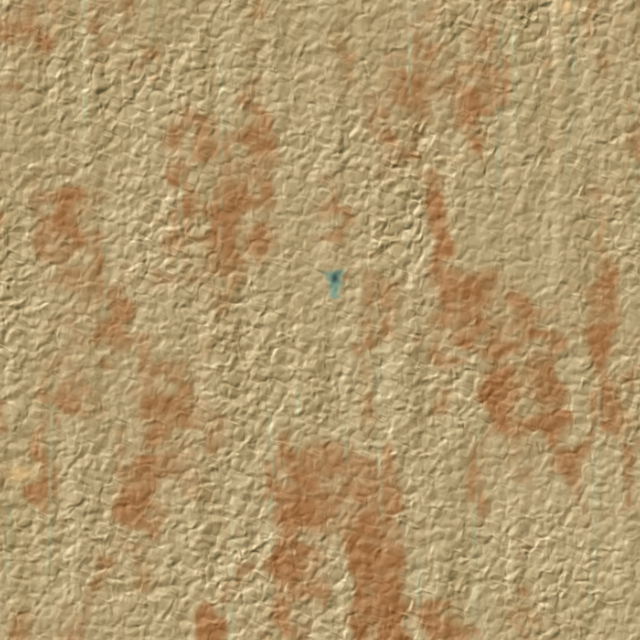
This texture is drawn by a Shadertoy shader. Its source:

```glsl
// Dry scrubland seen from the air: a pebbly relief lit from the upper left,
// with rust soil patches stretched north to south, pale upright tracks
// and one small blue-green pond. Relief is cellular domes plus value noise.

float hash(vec2 p) {
    return fract(sin(dot(p, vec2(127.1, 311.7))) * 43758.5453);
}

float noise(vec2 p) {
    vec2 cell = floor(p), f = fract(p);
    f = f * f * f * (f * (f * 6.0 - 15.0) + 10.0);
    float low = mix(hash(cell), hash(cell + vec2(1, 0)), f.x);
    float high = mix(hash(cell + vec2(0, 1)), hash(cell + vec2(1, 1)), f.x);
    return mix(low, high, f.y);
}

// Rounded bumps around scattered centres, with creases between them
float domes(vec2 p) {
    vec2 cell = floor(p);
    float nearest = 4.0;
    for (float y = -1.0; y <= 1.0; y++) {
        for (float x = -1.0; x <= 1.0; x++) {
            vec2 c = cell + vec2(x, y);
            vec2 d = c + vec2(hash(c), hash(c + 57.0)) - p;
            nearest = min(nearest, dot(d, d));
        }
    }
    return 1.0 - sqrt(nearest + 0.03);
}

// Bushes, wrinkles, grit and long upright furrows
float relief(vec2 p) {
    vec2 warp = vec2(noise(p * 60.0), noise(p * 60.0 + 71.0)) - 0.5;
    vec2 q = mat2(0.88, 0.47, -0.47, 0.88) * (p + 0.007 * warp);
    float bushes = 0.75 * domes(q * 62.0);
    float lumps = 0.6 * noise(q * 48.0 + 13.0);
    float wrinkles = 0.25 * abs(2.0 * noise(q * 80.0 + 19.0) - 1.0);
    float grit = 0.38 * noise(q * 145.0 + 43.0);
    float furrows = 0.8 * noise(p * vec2(42.0, 4.5) + 7.0);
    return bushes + lumps - wrinkles + grit + furrows;
}

// Rust soil: upright patches broken up by broad and fine noise
float rustAmount(vec2 p) {
    vec2 q = p + 0.03 * vec2(noise(p * 26.0), noise(p * 26.0 + 31.0));
    float n = 0.46 * noise(q * vec2(24.0, 7.5) + 3.0)
            + 0.28 * noise(q * 6.0 + 11.0)
            + 0.26 * noise(q * 45.0 + 5.0);
    return smoothstep(0.48, 0.84, n + 0.07 * (0.5 - p.y));
}

// Thin tracks of varied length that fade at both ends
float tracks(vec2 p) {
    float sum = 0.0;
    for (float i = 0.0; i < 20.0; i++) {
        vec2 mid = vec2((i + hash(vec2(i, 1.0))) / 20.0, hash(vec2(i, 2.0)));
        float halfLength = mix(0.08, 0.28, hash(vec2(i, 3.0)));
        float lean = 0.06 * (hash(vec2(i, 4.0)) - 0.3);
        vec2 d = p - mid;
        float wobble = 0.008 * (noise(vec2(p.y * 16.0, i)) - 0.5);
        float line = exp(-pow((d.x - lean * d.y + wobble) / 0.004, 2.0));
        sum += line * (1.0 - smoothstep(0.4, 1.0, abs(d.y) / halfLength));
    }
    return min(sum, 1.0);
}

// Soft round spot that fades out from its centre
float spot(vec2 d, vec2 radius) {
    d /= radius;
    return exp(-dot(d, d));
}

void mainImage(out vec4 fragColor, in vec2 fragCoord) {
    vec2 p = fragCoord / min(iResolution.x, iResolution.y);

    // Ground colour in faint upright bands
    float rust = rustAmount(p);
    float band = noise(p * vec2(28.0, 5.0) + 37.0);
    vec3 sand = mix(vec3(0.68, 0.60, 0.43), vec3(0.73, 0.65, 0.49), band);
    vec3 color = mix(sand, vec3(0.63, 0.43, 0.26), 0.9 * rust);
    float track = tracks(p) * noise(p * vec2(75.0, 50.0));
    color = mix(color, vec3(0.70, 0.71, 0.56), 0.7 * track);

    // Slope towards the light, softer on bare rust soil
    vec2 toLight = 0.004 * vec2(-0.6, 0.8);
    float slope = relief(p - 0.5 * toLight) - relief(p + 0.5 * toLight);
    float strength = mix(0.32, 0.62, noise(p * 8.0 + 23.0)) * (1.0 - 0.35 * rust);
    float shade = clamp(slope * strength, -0.3, 0.26);
    color += shade * vec3(1.0, 1.0, 0.95);

    // Cool tint in the deepest hollows
    color += vec3(-0.03, 0.01, 0.03) * smoothstep(0.1, 0.25, -shade);

    // Pale sand clearings at the margins
    float clearing = spot(p - vec2(0.03, 0.26), vec2(0.022, 0.012))
                   + spot(p - vec2(0.885, 0.99), vec2(0.012));
    color = mix(color, vec3(0.93, 0.76, 0.52), 0.6 * clearing);

    // Tapered pond with a dark upper hollow
    vec2 d = p - vec2(0.522, 0.556);
    d += 0.008 * (vec2(noise(p * 90.0), noise(p * 90.0 + 9.0)) - 0.5);
    float edge = max(abs(d.x) - 0.011 - 0.25 * d.y, abs(d.y) - 0.019);
    float pond = 1.0 - smoothstep(-0.006, 0.005, edge);
    color = mix(color, vec3(0.47, 0.61, 0.54) + 0.5 * shade, 0.85 * pond);
    float hollow = spot(d - vec2(0.002, 0.008), vec2(0.006, 0.008));
    color = mix(color, vec3(0.16, 0.25, 0.24), 0.8 * hollow);

    fragColor = vec4(clamp(color, 0.0, 1.0), 1.0);
}
```
